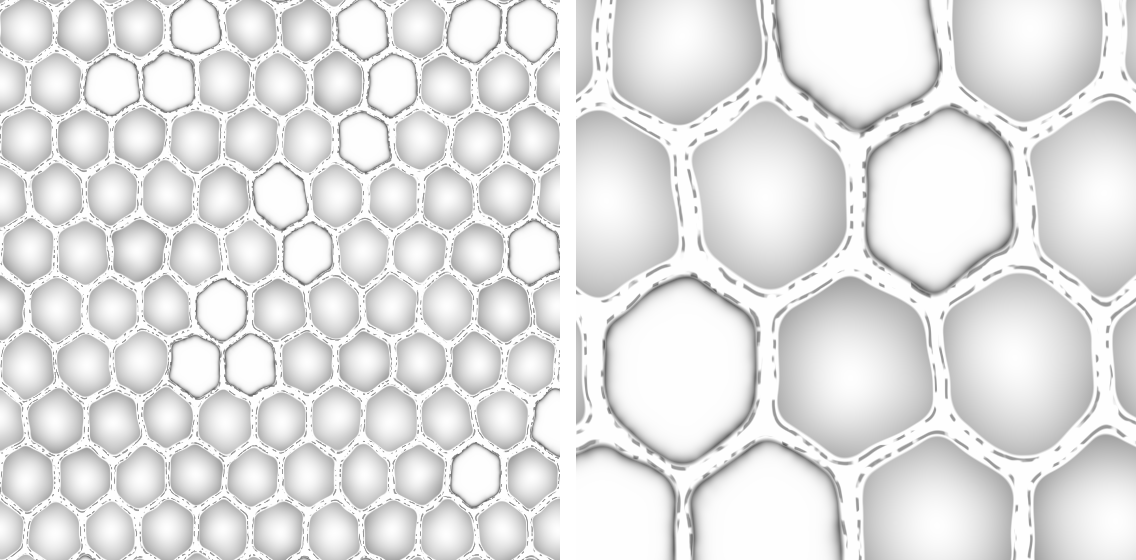
Left, the full canvas; right, a detail of the centre.
Reproduce this texture map procedurally as a WebGL 2 fragment shader.

```glsl
#version 300 es
precision highp float;

uniform vec2 u_resolution;
out vec4 fragColor;

const float CELLS = 10.0;
const float ROW_STEP = 0.8660254;
const float PAPER = 0.995;

float hash(vec2 p) {
  return fract(sin(dot(p, vec2(127.1, 311.7))) * 43758.5453);
}

float noise(vec2 p) {
  vec2 i = floor(p);
  vec2 f = fract(p);
  f = f * f * (3.0 - 2.0 * f);
  float low = mix(hash(i), hash(i + vec2(1.0, 0.0)), f.x);
  float high = mix(hash(i + vec2(0.0, 1.0)), hash(i + vec2(1.0, 1.0)), f.x);
  return mix(low, high, f.y);
}

float smoothMin(float a, float b, float k) {
  float h = max(k - abs(a - b), 0.0) / k;
  return min(a, b) - 0.25 * k * h * h;
}

// Hexagonal lattice: alternate rows are shifted by half a cell
float rowShift(float row) {
  return 0.5 * mod(row, 2.0);
}

vec2 nearbyCell(float x, float row, float step) {
  return vec2(floor(x - rowShift(row) + 0.5) + step, row);
}

vec2 cellCentre(vec2 id, float jitter) {
  vec2 offset = vec2(hash(id), hash(id + 37.0)) - 0.5;
  return vec2(id.x + rowShift(id.y), (id.y + 0.5) * ROW_STEP) + jitter * offset;
}

vec2 nearestCell(vec2 p, float jitter) {
  float row = floor(p.y / ROW_STEP);
  float best = 10.0;
  vec2 nearest = vec2(0.0);
  for (int j = -1; j <= 1; j++) {
    for (int i = -1; i <= 1; i++) {
      vec2 id = nearbyCell(p.x, row + float(j), float(i));
      float dist = distance(p, cellCentre(id, jitter));
      if (dist < best) {
        best = dist;
        nearest = id;
      }
    }
  }
  return nearest;
}

// Rounded distance from p to the border of its cell
float borderDistance(vec2 p, vec2 id, float jitter, float rounding) {
  vec2 centre = cellCentre(id, jitter);
  float border = 1.0;
  for (int j = -1; j <= 1; j++) {
    for (int i = -1; i <= 1; i++) {
      vec2 other = nearbyCell(id.x + rowShift(id.y), id.y + float(j), float(i));
      vec2 toOther = cellCentre(other, jitter) - centre;
      if (length(toOther) > 0.1) {
        float d = dot(0.5 * toOther + centre - p, normalize(toOther));
        border = smoothMin(border, d, rounding);
      }
    }
  }
  return border;
}

float band(float d, float core, float feather) {
  return 1.0 - smoothstep(core, core + feather, abs(d));
}

// Soft bowl, white in the middle and grey at the rim
float bowlShade(float radius, float contrast, float blotch) {
  return PAPER - contrast * pow(radius, 1.75) * (0.88 + 0.24 * blotch);
}

// Dark, softly fading outline of an empty cell
float rimShade(float inside, float grain) {
  float rim = smoothstep(-0.025, 0.004, inside) * exp(-max(inside, 0.0) / 0.026);
  return PAPER - rim * (0.42 + 0.22 * grain);
}

void main() {
  vec2 uv = gl_FragCoord.xy / u_resolution.y;
  vec2 p = uv * CELLS * vec2(1.0, ROW_STEP);
  float pixel = CELLS / u_resolution.y;

  // Uneven hand-shaped cells
  vec2 wobble = vec2(noise(p * 2.6), noise(p * 2.6 + 51.0)) - 0.5;
  vec2 q = p + 0.07 * wobble;
  float jitter = 0.09;
  vec2 id = nearestCell(q, jitter);
  float wall = mix(0.046, 0.07, hash(id + 11.0));
  float ripple = 0.035 * (noise(p * 5.0 + id * 7.0) - 0.5);
  float inside = borderDistance(q, id, jitter, 0.09) - wall + ripple;

  // Filled or empty cell
  float grain = noise(p * 17.0);
  float contrast = mix(1.0, 1.3, hash(id + 23.0));
  float radius = distance(q, cellCentre(id, jitter));
  float bowl = bowlShade(radius, contrast, noise(p * 3.5 + 9.0));
  float fill = smoothstep(-0.5 * pixel, 0.5 * pixel + 0.008, inside);
  float isEmpty = step(hash(id + 5.0), 0.2);
  float shade = mix(mix(PAPER, bowl, fill), rimShade(inside, grain), isEmpty);

  // Broken hairlines along the walls
  float dash = smoothstep(0.38, 0.68, noise(p * 26.0 + 3.0));
  float drift = 0.016 * (noise(p * 12.0 + 70.0) - 0.5);
  float hairline = band(inside + 0.023 + drift, 0.003, 0.008 + 0.4 * pixel);
  shade -= 0.4 * dash * hairline;

  fragColor = vec4(vec3(clamp(shade, 0.0, 1.0)), 1.0);
}
```
